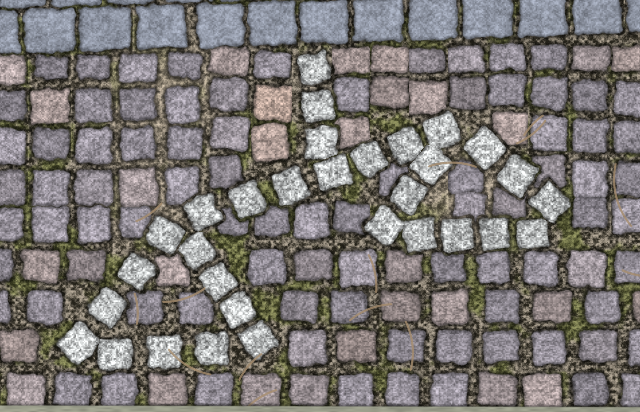
Write a Shadertoy shader that draws this texture.

```glsl
#define SHEET_WIDTH 768.0
#define CORNER_RADIUS 5.0
#define EDGE_WOBBLE 8.0
#define PAVER_SPACING 42.0
#define PAVER_CLEARANCE 30.0
#define SETT_HALF vec2(21.6, 19.8)
#define GRAIN 1.25
#define MOSS_AMOUNT 0.6
#define LEDGE_TOP 486.5
// Row: height at left edge, drop across the sheet, first centre, pitch
const vec4 rows[11] = vec4[11](
    vec4(-16, -26, 25, 65), vec4(39, -26, -6, 65.7), vec4(83, -12, 8, 50), vec4(128, -10, 8, 50),
    vec4(175, -10, 8, 50), vec4(226, -10, 8, 50), vec4(269, -11, 8, 50), vec4(319, 2, -6, 54.5),
    vec4(369, 0, -8, 61), vec4(416, 0, 22, 58), vec4(468, 0, 30, 56.6));
// Strokes along which the pale granite pavers are laid
const vec4 strokes[9] = vec4[9](
    vec4(377, 82, 386, 171), vec4(400, 208, 244, 255), vec4(198, 282, 95, 412),
    vec4(139, 425, 254, 418), vec4(310, 408, 237, 301), vec4(444, 190, 530, 157),
    vec4(582, 178, 660, 243), vec4(639, 280, 503, 282), vec4(462, 271, 517, 197));

float hash(vec2 p) { return fract(sin(dot(p, vec2(127.1, 311.7))) * 43758.5453); }
float noise(vec2 p) {
    vec2 i = floor(p), f = fract(p);
    f = f * f * (3.0 - 2.0 * f);
    return mix(mix(hash(i), hash(i + vec2(1, 0)), f.x),
               mix(hash(i + vec2(0, 1)), hash(i + 1.0), f.x), f.y);
}
float fbm(vec2 p) {
    float sum = 0.0;
    for (float amp = 0.53; amp > 0.05; amp *= 0.5, p = p * 2.03 + 17.0) sum += amp * noise(p);
    return sum;
}
float bell(float x, float centre, float width) { return exp(-pow((x - centre) / width, 2.0)); }
float spot(vec2 p, vec2 c, float radius) { return bell(p.x, c.x, radius) * bell(p.y, c.y, radius); }

float stoneEdge(vec2 p, vec2 halfSize, float angle) {
    vec2 dir = vec2(cos(angle), sin(angle));
    vec2 q = abs(vec2(dot(p, dir), dot(p, vec2(-dir.y, dir.x)))) - halfSize + CORNER_RADIUS;
    return length(max(q, 0.0)) + min(max(q.x, q.y), 0.0) - CORNER_RADIUS;
}
// Centre in xy, stroke angle in z, spacing in w
vec4 nearestPaver(vec2 p) {
    vec4 best = vec4(1e5);
    for (int i = 0; i < 9; i++) {
        vec2 a = strokes[i].xy, ab = strokes[i].zw - a;
        float steps = floor(length(ab) / PAVER_SPACING);
        float t = clamp(dot(p - a, ab) / dot(ab, ab), 0.0, 1.0);
        vec2 c = a + ab * floor(t * steps + 0.5) / steps;
        if (distance(p, c) < distance(p, best.xy)) best = vec4(c, atan(ab.y, ab.x), length(ab) / steps);
    }
    return best;
}
// Upper rows sag unevenly
float rowHeight(int r, float x) {
    float rise = bell(x, 610.0, 75.0) * (r > 1 && r < 7 ? 1.0 : 0.0);
    if (r > 1 && r < 6) rise += bell(x, 276.0, 32.0) + bell(x, 445.0, 45.0);
    return rows[r].x + rows[r].y * x / SHEET_WIDTH - rise * (r == 2 ? 6.0 : 12.0);
}
vec3 groundColour(vec2 p) {
    float grit = fbm(p * 0.3);
    vec3 soil = mix(vec3(0.13, 0.12, 0.09), vec3(0.64, 0.60, 0.54), smoothstep(0.2, 0.82, grit));
    float sand = spot(p, vec2(195, 110), 75.0) + spot(p, vec2(560, 238), 50.0) + spot(p, vec2(170, 240), 45.0);
    soil = mix(soil, vec3(0.66, 0.61, 0.54) * (0.45 + grit), min(sand, 1.0) * 0.7);
    float moss = smoothstep(0.5, 0.68, fbm(p * 0.035 + 5.0)) * MOSS_AMOUNT * (1.0 - min(sand, 1.0));
    return mix(soil, vec3(0.36, 0.39, 0.18) * (0.25 + 1.4 * grit), moss);
}

void mainImage(out vec4 fragColor, in vec2 fragCoord) {
    float unit = SHEET_WIDTH / iResolution.x;
    vec2 p = vec2(fragCoord.x, iResolution.y - fragCoord.y) * unit;
    vec2 rough = p + EDGE_WOBBLE * (vec2(fbm(p * 0.085), fbm(p * 0.085 + 40.0)) - 0.5);
    // Granite pavers
    vec4 paver = nearestPaver(p);
    float seed = hash(paver.xy), speckle = 0.7;
    vec2 paverHalf = min(17.5 + 3.5 * vec2(seed, hash(paver.yx)), paver.w * 0.42);
    float edge = stoneEdge(rough - paver.xy, paverHalf, paver.z + (seed - 0.5) * 0.3), paverEdge = edge;
    vec3 stone = vec3(0.72, 0.73, 0.73) + 0.08 * (seed - 0.5);
    // Rows of setts, slate in the first two
    for (int r = 0; r < 11; r++) {
        if (abs(p.y - rowHeight(r, p.x)) > 40.0) continue;
        vec4 row = rows[r];
        bool slate = r < 2;
        vec3 bulge = slate ? vec3(8, 264, 75) : vec3(r < 7 ? 18 : 0, 308, 175);
        float col = floor((p.x - row.z - bulge.x * bell(p.x, bulge.y + bulge.x, bulge.z)) / row.w + 0.5);
        float x = row.z + col * row.w;
        x += bulge.x * bell(x, bulge.y, bulge.z);
        vec2 id = vec2(col, float(r) + 3.0), c = vec2(x, rowHeight(r, x));
        float h1 = hash(id), h2 = hash(id + 31.0), h3 = hash(id + 57.0);
        vec2 away = c - nearestPaver(c).xy, halfSize = vec2(29.5 + 3.0 * (h1 - 0.5), 26.0);
        if (!slate) {
            if (length(away) < PAVER_CLEARANCE) continue;
            float crowd = clamp((44.0 - length(away)) / 14.0, 0.0, 1.0);
            c += 6.0 * crowd * normalize(away) + vec2(h2 - 0.5, h3 - 0.5) * 3.0;
            halfSize = SETT_HALF + 3.5 * (vec2(h1, h3) - 0.5) - 3.5 * crowd;
            halfSize.y += r == 2 ? -4.5 : r == 5 ? 1.5 : 0.0;
        }
        float d = stoneEdge(rough - c, halfSize, slate ? -0.03 : (h2 - 0.5) * 0.16);
        d = max(d, 4.0 - paverEdge);
        if (d > edge) continue;
        edge = d;
        speckle = slate ? 0.32 : 0.5;
        float warm = smoothstep(0.55, 1.0, h1) * 0.6 + spot(c, vec2(329, 152), 35.0);
        vec3 sett = mix(vec3(0.55, 0.53, 0.565), vec3(0.66, 0.58, 0.54), min(warm, 1.0));
        stone = slate ? vec3(0.55, 0.575, 0.63) : sett * (0.9 + 0.22 * h3);
    }
    // Stone surface: grain, blotches and worn edges
    float grain = noise(p * 0.62) * 0.65 + noise(p * 0.29 + 9.0) * 0.6 - 0.625;
    stone *= 1.0 + GRAIN * speckle * grain + 0.3 * (fbm(p * 0.07) - 0.5);
    stone *= mix(0.72, 1.04, smoothstep(0.0, -5.0, edge));
    vec3 colour = groundColour(p) * mix(0.5, 1.1, smoothstep(0.0, 6.0, edge));
    colour = mix(colour, stone, smoothstep(unit, -unit, edge) * step(edge, unit));
    // Scattered dry twigs
    for (float i = 0.0; i < 14.0; i++) {
        vec2 key = vec2(i, 7.0), q = p - vec2(hash(key) * SHEET_WIDTH, 90.0 + 390.0 * hash(key + 3.0));
        float angle = 6.28 * hash(key + 8.0), reach = 14.0 + 26.0 * hash(key + 12.0);
        q = mat2(cos(angle), -sin(angle), sin(angle), cos(angle)) * q;
        float d = length(vec2(max(abs(q.x) - reach, 0.0), q.y + 0.006 * q.x * q.x)) - 0.7;
        colour = mix(colour, vec3(0.65, 0.55, 0.43), 0.8 * smoothstep(unit, 0.0, d));
    }
    // Ledge along the bottom
    float ledge = p.y - LEDGE_TOP - 2.0 * p.x / SHEET_WIDTH;
    vec3 ledgeColour = vec3(0.60, 0.61, 0.54) * (0.9 + 0.2 * noise(p * vec2(0.1, 0.5)));
    colour = mix(colour * mix(1.0, 0.6, smoothstep(-5.0, 0.0, ledge)), ledgeColour, smoothstep(-unit, unit, ledge));
    fragColor = vec4(clamp(colour, 0.0, 1.0), 1.0);
}
```
